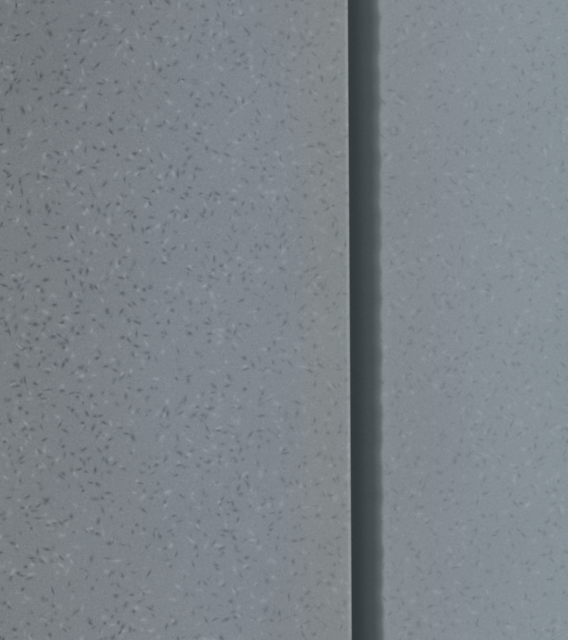
This texture is drawn by a Shadertoy shader. Its source:

```glsl
#define GROOVE_LEFT 0.6125
#define GROOVE_WIDTH 0.0545
#define GROOVE_LEAN 0.0070
#define DARK_CELLS 78.0
#define LIGHT_CELLS 70.0
#define GRAIN_CELLS 170.0
#define DARK_FLECK 0.135
#define LIGHT_FLECK 0.085
#define GRAIN 0.034

vec3 hash3(vec2 p) {
    vec3 q = fract(vec3(p.xyx) * vec3(0.1031, 0.1030, 0.0973));
    q += dot(q, q.yxz + 33.33);
    return fract((q.xxy + q.yzz) * q.zyx);
}

// Cellular layer of soft, randomly turned ellipses; result is coverage 0..1
float flecks(vec2 p, float density, float seed) {
    vec2 cell = floor(p);
    float cover = 0.0;
    for (int j = -1; j <= 1; j++) {
        for (int i = -1; i <= 1; i++) {
            vec2 id = cell + vec2(i, j);
            vec3 place = hash3(id + seed);
            vec3 form = hash3(id + seed + 71.7);
            vec2 d = p - id - place.xy;
            float angle = 6.2832 * form.x;
            float c = cos(angle), s = sin(angle);
            d = mat2(c, -s, s, c) * d;
            d /= vec2(mix(0.20, 0.48, form.y), mix(0.13, 0.25, form.z));
            float strength = step(place.z, density) * mix(0.3, 1.0, fract(place.z * 37.0));
            cover = max(cover, strength * exp(-dot(d, d)));
        }
    }
    return cover;
}

// Slow uneven tone from layered sines
float mottle(vec2 p) {
    float a = sin(p.x * 9.0 + 2.0 * sin(p.y * 5.0)) * sin(p.y * 8.0 + p.x * 4.0);
    float b = sin(p.x * 23.0 - p.y * 11.0 + 1.7 * sin(p.y * 17.0));
    return 0.65 * a + 0.35 * b;
}

vec3 stoneBase(vec2 uv, vec2 p) {
    vec3 shade = vec3(0.468, 0.492, 0.508);
    vec3 middle = vec3(0.503, 0.527, 0.546);
    vec3 lit = vec3(0.528, 0.566, 0.594);
    vec3 col = mix(shade, middle, smoothstep(-0.05, 0.45, uv.x));
    col = mix(col, lit, smoothstep(0.48, 1.02, uv.x));
    // Darker upper left corner, cool centre, warmer strip beside the groove
    col -= 0.020 * smoothstep(0.55, 1.0, uv.y) * (1.0 - smoothstep(0.0, 0.65, uv.x));
    vec2 cool = (uv - vec2(0.40, 0.50)) / vec2(0.17, 0.55);
    col += vec3(-0.003, 0.0, 0.012) * exp(-dot(cool, cool));
    float strip = (uv.x - 0.58) / 0.05;
    col += vec3(0.006, 0.003, -0.012) * exp(-strip * strip);
    return col + 0.006 * mottle(p);
}

// Shadow profile across the groove, t runs from its left to its right side
vec3 grooveColor(float t, float y) {
    vec3 col = mix(vec3(0.205, 0.232, 0.248), vec3(0.275, 0.305, 0.320),
                   smoothstep(0.10, 0.68, t));
    col = mix(col, vec3(0.385, 0.410, 0.425), smoothstep(0.66, 1.02, t));
    return col + 0.012 * (y - 0.5);
}

void mainImage(out vec4 fragColor, in vec2 fragCoord) {
    vec2 uv = fragCoord / iResolution.xy;
    vec2 p = fragCoord / iResolution.y;
    float pixel = 1.0 / iResolution.x;

    // Stone surface, its speckle fading towards the right
    float contrast = mix(1.0, 0.50, smoothstep(0.10, 0.80, uv.x));
    float dark = flecks(p * DARK_CELLS, 0.42, 11.0);
    float light = flecks(p * LIGHT_CELLS + 5.3, 0.30, 143.0);
    float grain = flecks(p * GRAIN_CELLS, 0.7, 311.0)
                - flecks(p * GRAIN_CELLS + 9.1, 0.7, 527.0);
    vec3 col = stoneBase(uv, p);
    col += contrast * (LIGHT_FLECK * light - DARK_FLECK * dark) + 0.008 * dark;
    col += GRAIN * grain * mix(1.0, 0.7, uv.x);

    // Groove with a crisp left lip and a soft, slightly ragged right side
    float left = GROOVE_LEFT + GROOVE_LEAN * (1.0 - uv.y);
    float ragged = 0.0009 * (sin(uv.y * 61.0) + sin(uv.y * 143.0 + 1.0));
    float x = uv.x - left;
    float right = GROOVE_WIDTH + ragged;
    float lip = (x + 0.0035) / 0.0028;
    col += vec3(0.050, 0.052, 0.045) * exp(-lip * lip);
    float rim = (x - right - 0.010) / 0.007;
    col += vec3(0.012, 0.011, 0.006) * exp(-rim * rim);

    vec3 groove = grooveColor(x / right, uv.y) + 0.35 * GRAIN * grain;
    float inside = smoothstep(-pixel, pixel, x)
                 * (1.0 - smoothstep(right - 0.004, right + 0.005, x));
    col = mix(col, groove, inside);

    fragColor = vec4(clamp(col, 0.0, 1.0), 1.0);
}
```
